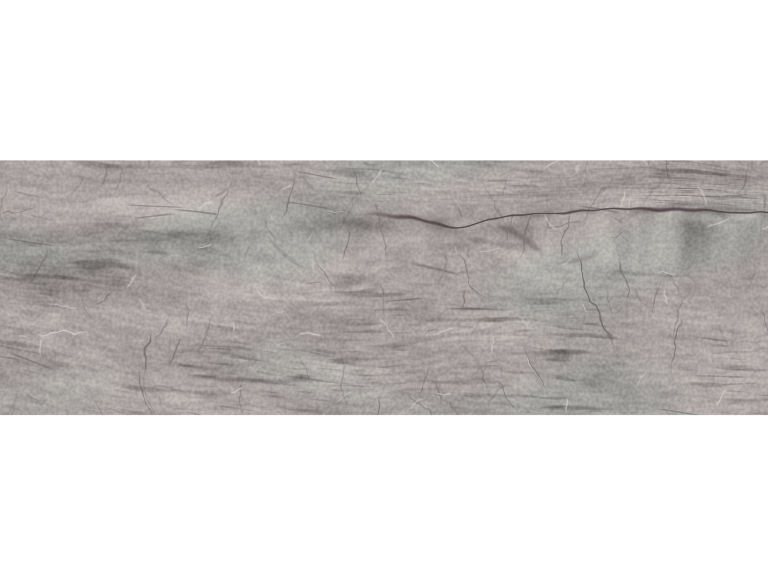
This texture is drawn by a Shadertoy shader. Its source:

```glsl
const vec3 PAPER = vec3(1.0);
const vec3 DEEP_STONE = vec3(0.455, 0.425, 0.425);
const vec3 PALE_STONE = vec3(0.735, 0.705, 0.695);
const vec3 VEIN_COLOR = vec3(0.29, 0.24, 0.255);
const vec3 CRACK_COLOR = vec3(0.37, 0.34, 0.345);
const vec3 FLECK_COLOR = vec3(0.88, 0.86, 0.85);
const vec3 GREEN_TINT = vec3(-0.022, 0.004, -0.004);

const float SLAB_BOTTOM = 0.2795;
const float SLAB_TOP = 0.7215;
const float BASE_TONE = 0.76;
const float CLOUD_AMOUNT = 0.65;
const float WISP_AMOUNT = 0.5;
const float FIBRE_AMOUNT = 0.24;
const float GRAIN_AMOUNT = 0.27;
const float CRACK_WIDTH = 0.0025;
const float FLECK_WIDTH = 0.0026;

vec2 hash2(vec2 p) {
    vec3 q = fract(p.xyx * vec3(0.1031, 0.1030, 0.0973));
    q += dot(q, q.yzx + 33.33);
    return fract((q.xx + q.yz) * q.zy);
}

float cornerSlope(vec2 cell, vec2 offset) {
    float angle = 6.2832 * hash2(cell).x;
    return dot(vec2(cos(angle), sin(angle)), offset);
}

float gradientNoise(vec2 p) {
    vec2 i = floor(p), f = fract(p);
    vec2 u = f * f * f * (f * (f * 6.0 - 15.0) + 10.0);
    vec2 e = vec2(1.0, 0.0);
    return mix(mix(cornerSlope(i, f), cornerSlope(i + e, f - e), u.x),
               mix(cornerSlope(i + e.yx, f - e.yx), cornerSlope(i + 1.0, f - 1.0), u.x), u.y);
}

float fbm(vec2 p) {
    float sum = 0.0, weight = 0.5;
    for (int i = 0; i < 5; i++) {
        sum += weight * gradientNoise(p);
        p = p * 2.03 + 17.3;
        weight *= 0.55;
    }
    return sum;
}

float patchAt(vec2 p, vec2 center, vec2 size) {
    vec2 d = (p - center) / size;
    return exp(-dot(d, d));
}

// Tapered line centred on the origin
float stroke(vec2 p, float angle, float halfLength, float width) {
    vec2 dir = vec2(cos(angle), sin(angle));
    float along = abs(dot(p, dir)) / halfLength;
    float across = abs(dot(p, vec2(-dir.y, dir.x)));
    return (1.0 - smoothstep(0.0, width, across)) * (1.0 - smoothstep(0.5, 1.0, along));
}

// One random stroke in some cells of a grid
float scatter(vec2 p, float cellSize, float angle, float spread, float density, float width, float seed) {
    vec2 home = floor(p / cellSize);
    float cover = 0.0;
    for (int y = -1; y <= 1; y++)
    for (int x = -1; x <= 1; x++) {
        vec2 cell = home + vec2(x, y);
        vec2 place = hash2(cell + seed), kind = hash2(cell + seed + 41.7);
        float turn = angle + spread * (hash2(cell + seed + 83.1).x - 0.5);
        float line = stroke(p - (cell + place) * cellSize, turn, cellSize * mix(0.3, 0.85, kind.y), width);
        cover = max(cover, line * step(kind.x, density) * mix(0.4, 1.0, place.x));
    }
    return cover;
}

float veinHeight(float x) {
    float dip = (x - 0.79) / 0.065;
    return 0.627 - 0.02 * exp(-dip * dip) + 0.009 * smoothstep(0.88, 1.08, x) - 0.005 * smoothstep(1.12, 1.3, x);
}

float regionalTone(vec2 p) {
    float tone = 0.22 * patchAt(p, vec2(0.33, 0.637), vec2(0.18, 0.024));
    tone += 0.12 * patchAt(p, vec2(0.95, 0.565), vec2(0.28, 0.035));
    tone += 0.35 * patchAt(p, vec2(1.29, 0.62), vec2(0.025, 0.012));
    tone -= 0.28 * patchAt(p, vec2(0.12, 0.592), vec2(0.38, 0.016));
    tone -= 0.27 * patchAt(p, vec2(0.06, 0.53), vec2(0.24, 0.045));
    tone -= 0.45 * patchAt(p, vec2(0.61, 0.605), vec2(0.075, 0.012));
    return tone - 0.3 * patchAt(p, vec2(0.0, 0.36), vec2(0.1, 0.03));
}

vec3 stone(vec2 p) {
    // Bedding flow, sloping down toward the right at the lower left
    vec2 flow = p;
    flow.y += 0.1 * (1.0 - exp(-2.0 * p.x)) * (1.0 - smoothstep(0.5, 0.66, p.y));
    flow.y += 0.025 * gradientNoise(p * vec2(3.0, 6.0)) + 0.05 * p.x * smoothstep(0.63, 0.7, p.y);

    // Clouds, wisps, fibres and grain
    float smoothArea = patchAt(p, vec2(0.25, 0.67), vec2(0.3, 0.05));
    float clouds = fbm(flow * vec2(3.5, 13.0) + 5.0);
    float wispMask = smoothstep(-0.25, 0.3, gradientNoise(p * vec2(4.0, 8.0) + 3.7)) * (1.0 - 0.8 * smoothArea);
    float wisps = smoothstep(0.08, 0.5, gradientNoise(flow * vec2(9.0, 72.0)));
    wisps += 0.7 * smoothstep(0.12, 0.5, gradientNoise(flow * vec2(18.0, 140.0) + 9.0));
    float fibres = gradientNoise(flow * vec2(28.0, 120.0) + 21.0);
    float grain = gradientNoise(p * 175.0) + 0.5 * gradientNoise(p * 90.0);
    float tone = BASE_TONE + CLOUD_AMOUNT * clouds - WISP_AMOUNT * wisps * wispMask;
    tone += FIBRE_AMOUNT * fibres * (1.0 - 0.7 * smoothArea) + GRAIN_AMOUNT * grain;
    tone += regionalTone(p + 0.02 * gradientNoise(p * 9.0));
    vec3 color = mix(DEEP_STONE, PALE_STONE, clamp(tone, -0.25, 1.12));
    color += GREEN_TINT * smoothstep(-0.1, 0.35, gradientNoise(p * vec2(2.5, 6.0) + 12.0));

    // Hairline cracks and pale flecks
    vec2 bent = p + 0.014 * vec2(gradientNoise(p * 21.0), gradientNoise(p * 21.0 + 50.0));
    bent += 0.004 * vec2(gradientNoise(p * 75.0), gradientNoise(p * 75.0 + 30.0));
    float cracks = 0.75 * scatter(bent, 0.085, 1.6, 1.1, 0.5, CRACK_WIDTH, 7.0);
    cracks = max(cracks, 0.55 * scatter(bent, 0.05, 1.2, 2.6, 0.35, CRACK_WIDTH, 29.0));
    cracks = max(cracks, 0.65 * scatter(flow, 0.07, -0.08, 0.3, 0.45, CRACK_WIDTH, 61.0));
    cracks *= smoothstep(-0.35, 0.2, gradientNoise(p * 6.0 + 8.0));
    cracks = max(cracks, 0.85 * stroke(bent - vec2(1.03, 0.48), -1.22, 0.11, CRACK_WIDTH));
    color = mix(color, CRACK_COLOR, 0.8 * cracks);
    float flecks = scatter(bent, 0.03, 2.4, 3.0, 0.09, FLECK_WIDTH, 113.0);
    flecks = max(flecks, stroke(bent - vec2(0.11, 0.423), -0.03, 0.05, FLECK_WIDTH));
    color = mix(color, FLECK_COLOR, 0.6 * flecks);

    // Main dark vein with its soft stain
    float offset = p.y - veinHeight(p.x) + 0.006 * gradientNoise(p * 24.0);
    float reach = smoothstep(0.6, 0.72, p.x);
    float width = 0.004 + 0.004 * gradientNoise(vec2(p.x * 16.0, 2.5)) + 0.004 * patchAt(p, vec2(0.71, 0.625), vec2(0.05));
    float core = 1.0 - smoothstep(0.0, max(width, 0.0025), abs(offset));
    float stain = exp(-abs(offset) / 0.008) * smoothstep(-0.2, 0.35, gradientNoise(p * vec2(11.0, 35.0)));
    return mix(color, VEIN_COLOR, reach * max(0.85 * core, 0.5 * stain));
}

void mainImage(out vec4 fragColor, in vec2 fragCoord) {
    vec2 p = fragCoord / iResolution.y;
    float soft = 0.75 / iResolution.y;
    float slab = smoothstep(SLAB_BOTTOM - soft, SLAB_BOTTOM + soft, p.y);
    slab *= 1.0 - smoothstep(SLAB_TOP - soft, SLAB_TOP + soft, p.y);
    fragColor = vec4(mix(PAPER, stone(p), slab), 1.0);
}
```
